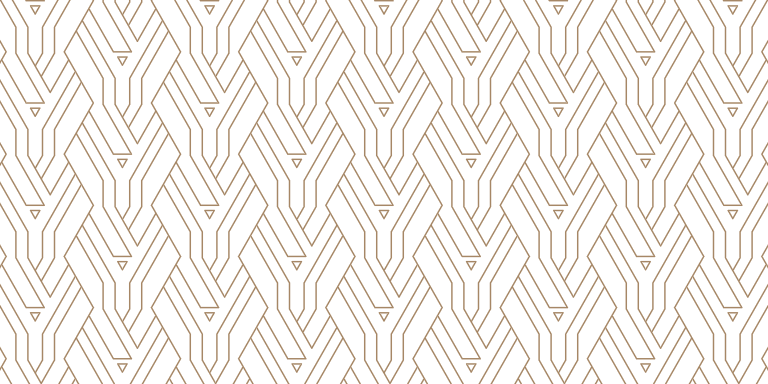
This pattern is drawn by a WebGL 2 fragment shader. Its source:

```glsl
#version 300 es
precision highp float;
// Interlaced Y-shaped bands in zigzag columns, drawn as thin bronze lines on white.
uniform vec2 u_resolution;
out vec4 outColor;

// Lengths are in design units; the canvas is VIEW_HEIGHT units tall.
const float VIEW_HEIGHT = 384.0;
const float COLUMN = 87.2;              // spacing of column centres
const float PERIOD = 102.3;             // vertical repeat inside a column
const float ZIG = COLUMN / 3.0;         // swing of the zigzag borders
const float SLOPE = 0.5 * PERIOD / ZIG; // steepness of every diagonal
const float TOP_CORNER = 103.0;         // one widest point, from the top
const float HALF_LINE = 0.73;
const float INNER = 7.3;                // half widths of the two stem outlines
const float OUTER = 19.3;
const float BAR = 9.0;                  // half width of the flat band end
const float SHOULDER = 26.5;            // depth where arms become the stem
const float HIP = 52.5;                 // depth where the stem splits again
const float ARM_RUN = 33.0;
const vec3 PAPER = vec3(1.0);
const vec3 BRONZE = vec3(0.65, 0.53, 0.40);

float segment(vec2 p, vec2 a, vec2 b) {
  vec2 ap = p - a, ab = b - a;
  return length(ap - ab * clamp(dot(ap, ab) / dot(ab, ab), 0.0, 1.0));
}

// Diagonal from a start point: signed horizontal run, and +1 down or -1 up.
float diagonal(vec2 p, vec2 start, float run, float down) {
  return segment(p, start, start + vec2(run, abs(run) * SLOPE * down));
}

// Position inside a column: x from its centre, y downward from a widest point.
vec2 columnSpace(vec2 p, float column) {
  float shift = 0.5 * PERIOD * mod(column, 2.0);
  return vec2(p.x - column * COLUMN, mod(p.y + shift, PERIOD));
}

// Half width of a column at depth y in 0..PERIOD.
float columnHalfWidth(float y) {
  return ZIG + abs(y - 0.5 * PERIOD) / SLOPE;
}

// Paired arms and stem, with the left tail passing over the right tail.
float outline(vec2 p, float halfWidth, float leftRun) {
  vec2 folded = vec2(abs(p.x), p.y);
  vec2 shoulder = vec2(halfWidth, SHOULDER);
  vec2 hip = vec2(halfWidth, HIP);
  float d = diagonal(folded, shoulder, ARM_RUN, -1.0);
  d = min(d, segment(folded, shoulder, hip));
  d = min(d, diagonal(p, vec2(-halfWidth, HIP), leftRun, 1.0));
  return min(d, diagonal(p, hip, -0.5 * (halfWidth + INNER), 1.0));
}

// Flat end of the upper band, and the inside edges of both bands.
float bandEnd(vec2 p, float meeting) {
  float d = segment(p, vec2(-BAR, 0.0), vec2(BAR, 0.0));
  d = min(d, diagonal(p, vec2(-BAR, 0.0), -ARM_RUN, -1.0));
  vec2 junction = vec2(meeting, (BAR - meeting) * SLOPE);
  return min(d, diagonal(p, junction, ARM_RUN, -1.0));
}

// Small triangle pointing down.
float triangle(vec2 p, float top, float halfWidth) {
  vec2 folded = vec2(abs(p.x), p.y - top);
  vec2 corner = vec2(halfWidth, 0.0);
  float d = segment(folded, vec2(0.0), corner);
  return min(d, diagonal(folded, corner, -halfWidth, 1.0));
}

float motif(vec2 p) {
  float outerRun = OUTER + BAR;
  float meeting = 0.5 * (BAR + BAR + OUTER - INNER);
  float d = outline(p, OUTER, outerRun);
  d = min(d, outline(p, INNER, INNER + meeting));
  d = min(d, bandEnd(p, meeting));
  return min(d, triangle(p, 5.2, 4.6));
}

void main() {
  float pixel = VIEW_HEIGHT / u_resolution.y;
  vec2 p = (gl_FragCoord.xy - 0.5 * u_resolution) * pixel;
  p.y = 0.5 * VIEW_HEIGHT - TOP_CORNER - p.y;

  // Pick the column whose zigzag borders enclose the point.
  float column = floor(p.x / COLUMN + 0.5);
  vec2 q = columnSpace(p, column);
  if (abs(q.x) > columnHalfWidth(q.y)) {
    column += sign(q.x);
    q = columnSpace(p, column);
  }

  // Border, then this motif and the arms of the next one below.
  float d = abs(abs(q.x) - columnHalfWidth(q.y)) * SLOPE / length(vec2(1.0, SLOPE));
  for (int i = 0; i < 2; i++) {
    d = min(d, motif(q - vec2(0.0, PERIOD * float(i))));
  }

  float ink = clamp((HALF_LINE - d) / pixel + 0.5, 0.0, 1.0);
  outColor = vec4(mix(PAPER, BRONZE, ink), 1.0);
}
```
